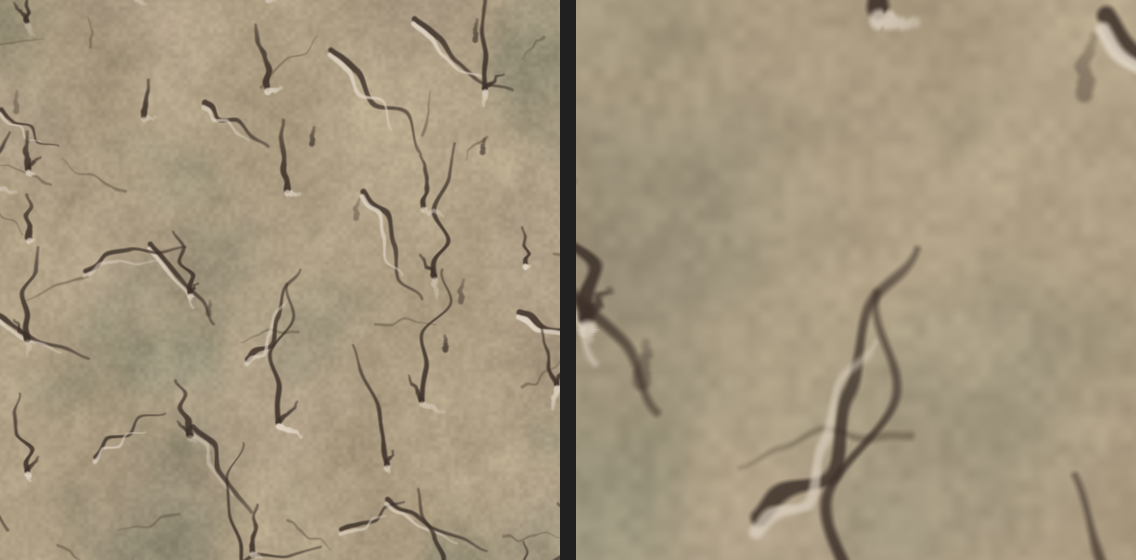
Left, the full canvas; right, a detail of the centre.
Reproduce this texture procedurally as a Shadertoy shader.

```glsl
// Dry sandy ground from above, with fallen pale branches and thin dark shadows of dead stems.

const vec3 SAND = vec3(0.685, 0.625, 0.520);
const vec3 MOSS = vec3(0.555, 0.545, 0.455);
const vec3 CLAY = vec3(0.660, 0.590, 0.510);
const vec3 SHADOW = vec3(0.235, 0.190, 0.160);
const vec3 FAINT_TWIG = vec3(0.420, 0.370, 0.300);
const vec3 BARE_WOOD = vec3(0.880, 0.835, 0.775);
const float SOFTNESS = 0.0026;

vec3 hash3(vec2 p) {
    vec3 q = fract(p.xyx * vec3(0.1031, 0.1030, 0.0973));
    q += dot(q, q.yxz + 33.33);
    return fract((q.xxy + q.yzz) * q.zyx);
}

float noise(vec2 p) {
    vec2 i = floor(p), f = fract(p);
    f = f * f * (3.0 - 2.0 * f);
    float low = mix(hash3(i).x, hash3(i + vec2(1, 0)).x, f.x);
    float high = mix(hash3(i + vec2(0, 1)).x, hash3(i + vec2(1, 1)).x, f.x);
    return mix(low, high, f.y);
}

float fbm(vec2 p) {
    float sum = 0.0, weight = 0.5;
    for (int i = 0; i < 4; i++) {
        sum += weight * noise(p);
        p = mat2(1.6, 1.2, -1.2, 1.6) * p + 7.3;
        weight *= 0.5;
    }
    return sum / 0.9375;
}

// Direction measured clockwise from straight up.
vec2 heading(float angle) {
    return vec2(sin(angle), cos(angle));
}

// Coverage of a crooked, tapering line that fades towards its tip.
float stroke(vec2 p, vec2 base, float angle, float len, float halfWidth, float bend, float seed) {
    vec2 dir = heading(angle), r = p - base;
    vec2 q = vec2(dot(r, vec2(dir.y, -dir.x)), dot(r, dir));
    float t = clamp(q.y / len, 0.0, 1.0);
    float wobble = 0.22 * (noise(vec2(t * 4.0, seed)) - 0.5) * smoothstep(0.0, 0.3, t);
    float curve = len * (bend * t * t + wobble);
    float d = length(q - vec2(curve, t * len));
    float w = halfWidth * mix(1.0, 0.45, t) * (0.8 + 0.4 * noise(vec2(t * 9.0, seed + 5.0)));
    return (1.0 - smoothstep(w - SOFTNESS, w + SOFTNESS, d)) * mix(1.0, 0.6, t * t);
}

vec3 ground(vec2 p) {
    float moss = smoothstep(0.52, 0.80, fbm(p * 3.2 + 11.0));
    float clay = smoothstep(0.45, 0.70, fbm(p * 4.0 + 37.0));
    vec3 color = mix(mix(SAND, CLAY, 0.5 * clay), MOSS, 0.75 * moss);
    float tone = 0.15 * (fbm(p * 6.0 + 3.0) - 0.5);
    tone += 0.075 * (fbm(p * 34.0) - 0.5);
    tone += 0.050 * (noise(p * 130.0) - 0.5);
    return color + tone * vec3(1.0, 0.97, 0.88);
}

// Faint twigs lying in any direction, and small dark specks.
vec3 addLitter(vec3 color, vec2 p, float cells) {
    for (float y = -1.0; y <= cells; y++)
    for (float x = -1.0; x <= cells; x++) {
        vec2 id = vec2(x, y);
        vec3 a = hash3(id + 71.0), b = hash3(id + 113.0);
        vec2 base = (id + a.xy) / cells;
        float twig = stroke(p, base, 6.28 * b.x, mix(0.05, 0.14, b.y), 0.0026, 0.25 * (b.z - 0.5), a.z * 90.0);
        color = mix(color, FAINT_TWIG, 0.65 * twig * step(a.z, 0.55));
        vec2 spot = (id + b.zx) / cells;
        float speck = stroke(p, spot, -0.3 + 0.4 * a.y, mix(0.015, 0.04, a.x), 0.0055, 0.1, b.y * 50.0);
        color = mix(color, SHADOW, mix(0.35, 0.8, b.x) * speck * step(b.y, 0.32));
    }
    return color;
}

// Pale logs with a dark shadow along their upper side.
vec3 addFallen(vec3 color, vec2 p, float cells) {
    for (float y = -1.0; y <= cells; y++)
    for (float x = -1.0; x <= cells; x++) {
        vec2 id = vec2(x, y);
        vec3 a = hash3(id + 211.0), b = hash3(id + 307.0);
        if (a.z > 0.75) continue;
        float angle = b.x < 0.55 ? mix(0.75, 1.25, b.y) : mix(1.9, 2.6, b.y);
        float len = mix(0.10, 0.25, b.z), bend = 0.5 * (a.x - 0.5), seed = a.y * 80.0;
        vec2 base = (id + a.xy) / cells - 0.5 * len * heading(angle);
        float thick = mix(0.0035, 0.0068, fract(a.z * 13.0));
        float shade = stroke(p, base, angle, len, thick, bend, seed);
        float wood = stroke(p, base + vec2(-0.002, -0.0085), angle + 0.03, len * 0.72, thick * 0.8, bend, seed);
        color = mix(color, SHADOW, 0.85 * shade);
        color = mix(color, BARE_WOOD, mix(0.45, 0.95, fract(a.z * 29.0)) * wood);
    }
    return color;
}

// Upright stems: long shadow, a forked side shadow and a bright foot.
vec3 addStanding(vec3 color, vec2 p, float cells) {
    for (float y = -1.0; y <= cells; y++)
    for (float x = -1.0; x <= cells; x++) {
        vec2 id = vec2(x, y);
        vec3 a = hash3(id + 419.0), b = hash3(id + 523.0), c = hash3(id + 641.0);
        if (a.z > 0.8) continue;
        vec2 base = (id + a.xy) / cells;
        float angle = mix(-0.32, 0.16, b.x), len = mix(0.06, 0.25, b.y * b.y);
        float shade = stroke(p, base, angle, len, mix(0.0035, 0.0062, b.z), 0.3 * (c.x - 0.5), c.y * 70.0);
        float side = c.z < 0.5 ? -0.7 : 0.65;
        float fork = stroke(p, base, angle + side, mix(0.02, 0.05, c.x), 0.0045, 0.15, c.z * 40.0);
        float foot = stroke(p, base + vec2(0.001, -0.007), mix(1.2, 3.4, c.y), mix(0.006, 0.045, c.x * c.x), 0.0058, 0.0, c.x * 60.0);
        color = mix(color, SHADOW, 0.88 * shade);
        color = mix(color, SHADOW, 0.85 * fork * step(0.3, c.y));
        color = mix(color, BARE_WOOD, mix(0.3, 0.95, c.z) * foot);
    }
    return color;
}

void mainImage(out vec4 fragColor, in vec2 fragCoord) {
    vec2 p = fragCoord / iResolution.y;
    vec3 color = addLitter(ground(p), p, 5.0);
    color = addFallen(color, p, 4.0);
    color = addStanding(color, p, 5.0);
    fragColor = vec4(color, 1.0);
}
```
